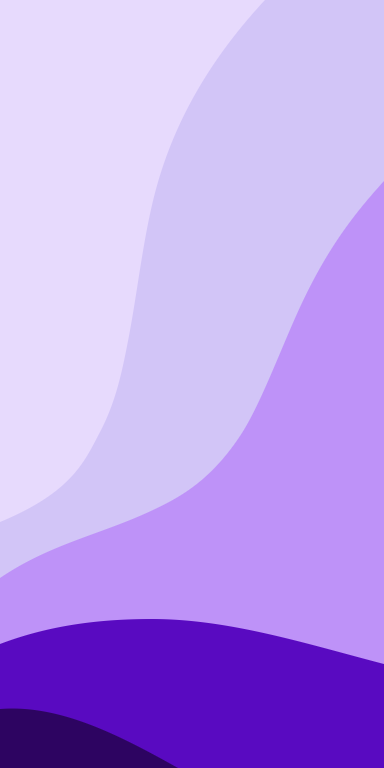
A Shadertoy shader for this background:

```glsl
const vec3 PALE = vec3(0.907, 0.854, 0.994);
const vec3 LAVENDER = vec3(0.824, 0.773, 0.969);
const vec3 VIOLET = vec3(0.745, 0.573, 0.973);
const vec3 PURPLE = vec3(0.350, 0.038, 0.757);
const vec3 INDIGO = vec3(0.178, 0.016, 0.380);

// Cubic between two knots, each (position, value, slope); linear beyond the ends
float hermite(float x, vec3 a, vec3 b) {
    float span = b.x - a.x;
    float t = clamp((x - a.x) / span, 0.0, 1.0);
    float s = 1.0 - t;
    float curve = mix(a.y, b.y, t * t * (3.0 - 2.0 * t))
                + span * t * s * (s * a.z - t * b.z);
    return curve + a.z * min(x - a.x, 0.0) + b.z * max(x - b.x, 0.0);
}

float spline3(float x, vec3 a, vec3 b, vec3 c) {
    return x < b.x ? hermite(x, a, b) : hermite(x, b, c);
}

float spline5(float x, vec3 a, vec3 b, vec3 c, vec3 d, vec3 e) {
    return x < c.x ? spline3(x, a, b, c) : spline3(x, c, d, e);
}

// Smooth coverage of the region where the field is positive
float coverage(float field) {
    float pixelStep = length(vec2(dFdx(field), dFdy(field)));
    return clamp(0.5 + field / max(pixelStep, 1e-6), 0.0, 1.0);
}

void mainImage(out vec4 fragColor, in vec2 fragCoord) {
    // Canvas is one unit wide and two units tall
    vec2 p = fragCoord / iResolution.xy * vec2(1.0, 2.0);

    // Steep sweep, given as x over height
    float sweep = spline5(p.y, vec3(0.6406, 0.0, 2.4), vec3(0.875, 0.2604, 0.526),
                          vec3(1.112, 0.3333, 0.195), vec3(1.466, 0.3958, 0.23),
                          vec3(2.0, 0.690, 0.93));

    // Hills, given as height over x
    float slope = spline5(p.x, vec3(0.0, 0.4948, 0.68), vec3(0.3872, 0.6667, 0.46),
                          vec3(0.625, 0.8646, 1.5), vec3(0.7708, 1.1771, 2.25),
                          vec3(1.0, 1.5286, 1.1));
    float hill = spline3(p.x, vec3(0.0, 0.3229, 0.38), vec3(0.3958, 0.388, 0.0),
                         vec3(1.0, 0.2708, -0.26));
    float mound = hermite(p.x, vec3(0.0, 0.1536, 0.08), vec3(0.4635, 0.0, -0.56));

    // Layers from back to front
    vec3 color = mix(PALE, LAVENDER, coverage(p.x - sweep));
    color = mix(color, VIOLET, coverage(slope - p.y));
    color = mix(color, PURPLE, coverage(hill - p.y));
    color = mix(color, INDIGO, coverage(mound - p.y));

    fragColor = vec4(color, 1.0);
}
```
